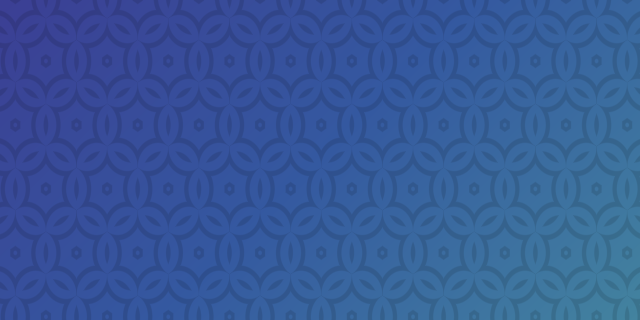
Reproduce this pattern procedurally as a Shadertoy shader.

```glsl
#define PITCH vec2(0.1912, 0.1998)   // column and row spacing, in canvas heights
#define ORIGIN vec2(0.1435, 0.0100)  // centre of one cell
#define PETAL_BULGE 0.170            // half width of a petal, in columns
#define BAND_WIDTH 0.070
#define SLIT vec2(0.038, 0.150)      // half width and half length
#define STUD_APOTHEM 0.082
#define STUD_HOLE 0.030
#define INK 0.115                    // darkening of the linework
#define INDIGO vec3(0.232, 0.245, 0.580)
#define BLUE vec3(0.205, 0.348, 0.628)
#define TEAL vec3(0.262, 0.515, 0.625)

const float SQRT3 = sqrt(3.0);

// Offset from the nearest centre of a hexagonal lattice with unit columns.
vec2 hexCell(vec2 p) {
    vec2 period = vec2(1.0, SQRT3);
    vec2 a = mod(p + 0.5 * period, period) - 0.5 * period;
    vec2 b = mod(p, period) - 0.5 * period;
    return dot(a, a) < dot(b, b) ? a : b;
}

// Mirror a cell into the wedge beside its right-hand edge.
vec2 foldSextant(vec2 p) {
    vec2 normal = vec2(-0.5, 0.5 * SQRT3);
    p = abs(p);
    return p - 2.0 * max(dot(p, normal), 0.0) * normal;
}

// Distance to the arc of a lens lying along the cell edge at x = 0.5.
float lensArc(vec2 p, float bulge, float halfLength) {
    float radius = (halfLength * halfLength + bulge * bulge) / (2.0 * bulge);
    return length(p - vec2(0.5 + radius - bulge, 0.0)) - radius;
}

float coverage(float dist, float pixel) {
    return 1.0 - smoothstep(-0.75 * pixel, 0.75 * pixel, dist);
}

void mainImage(out vec4 fragColor, in vec2 fragCoord) {
    vec2 uv = fragCoord / iResolution.y;
    float pixel = 1.0 / (iResolution.y * PITCH.x);

    // Lattice, stretched vertically to fit the row spacing
    vec2 lattice = (uv - ORIGIN) / PITCH * vec2(1.0, 0.5 * SQRT3);
    vec2 p = foldSextant(hexCell(lattice));

    // Scalloped band around the petals, slits within, studs in the centres
    float petal = lensArc(p, PETAL_BULGE, 0.5 / SQRT3);
    float band = abs(petal - 0.5 * BAND_WIDTH) - 0.5 * BAND_WIDTH;
    float slit = lensArc(p, SLIT.x, SLIT.y);
    float stud = max(p.x - STUD_APOTHEM, STUD_HOLE - length(p));
    float ink = coverage(min(band, min(slit, stud)), pixel);

    // Diagonal gradient from the upper left to the lower right
    float aspect = iResolution.x / iResolution.y;
    float t = (uv.x + 1.0 - uv.y) / (aspect + 1.0);
    vec3 color = mix(INDIGO, BLUE, clamp(2.0 * t, 0.0, 1.0));
    color = mix(color, TEAL, clamp(2.0 * t - 1.0, 0.0, 1.0));

    fragColor = vec4(color * (1.0 - INK * ink), 1.0);
}
```
